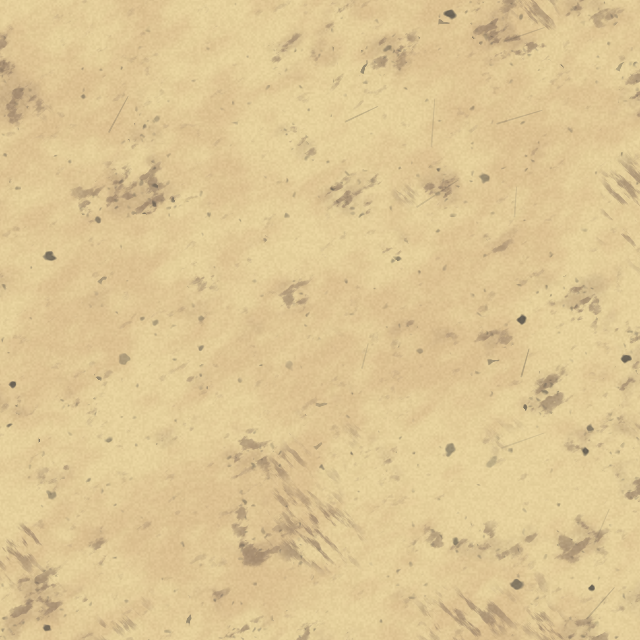
Give the GLSL for this texture, as a WebGL 1 fragment shader.

```glsl
precision highp float;
// Weathered parchment-like plaster: a slanted two-tone mottle with fine grain,
// small clusters of crumbly stains, rare scuffs, scattered spots and scratches.
// Noise layers build the ground; jittered grid cells place the marks.
uniform vec2 u_resolution;

#define GRAIN_ANGLE 0.55
#define SCUFF_ANGLE -0.80
#define MOTTLE_SCALE 7.0
#define STAIN_SCALE 78.0
#define STAIN_STRENGTH 0.60
#define HALO_STRENGTH 0.20
#define GRAIN_STRENGTH 0.045
#define LIGHT_SAND vec3(0.902, 0.818, 0.612)
#define WARM_SAND vec3(0.862, 0.752, 0.565)
#define STAIN_BROWN vec3(0.56, 0.47, 0.39)
#define SPOT_GREY vec3(0.31, 0.295, 0.275)

float hash(vec2 p) {
  vec3 q = fract(vec3(p.xyx) * 0.1031);
  q += dot(q, q.yzx + 33.33);
  return fract((q.x + q.y) * q.z);
}

vec2 hash2(vec2 p) {
  return vec2(hash(p + 17.3), hash(p + 71.9));
}

vec2 turn(vec2 p, float angle) {
  float c = cos(angle), s = sin(angle);
  return vec2(c * p.x + s * p.y, c * p.y - s * p.x);
}

float noise(vec2 p) {
  vec2 i = floor(p), f = fract(p);
  f = f * f * (3.0 - 2.0 * f);
  vec2 e = vec2(1.0, 0.0);
  return mix(mix(hash(i), hash(i + e), f.x),
             mix(hash(i + e.yx), hash(i + e.xx), f.x), f.y);
}

float fbm(vec2 p) {
  float sum = 0.0, amplitude = 0.533;
  for (int k = 0; k < 4; k++) {
    sum += amplitude * noise(p);
    p = turn(p, 0.35) * 2.03 + 19.7;
    amplitude *= 0.5;
  }
  return sum;
}

// Round to oval spots, at most one per cell; radius is a share of the cell.
float spots(vec2 p, float cells, float density, float radius) {
  vec2 q = p * cells, id = floor(q);
  float pick = hash(id + cells);
  vec2 d = fract(q) - mix(vec2(0.28), vec2(0.72), hash2(id + cells));
  d = turn(d, 6.28 * hash(id + 5.1));
  d.x *= mix(0.6, 1.0, hash(id + 8.7));
  float r = radius * mix(0.45, 1.0, hash(id + 3.3));
  float edge = 1.2 * cells / u_resolution.y;
  float shape = 1.0 - smoothstep(r - edge, r + edge, length(d));
  return shape * step(pick, density) * mix(0.3, 1.0, hash(id + 41.0));
}

// Tapered strokes near the grain direction, at most one per cell.
float scratches(vec2 p, float cells, float density, float reach, float width) {
  vec2 q = p * cells, id = floor(q);
  vec2 d = fract(q) - mix(vec2(0.4), vec2(0.6), hash2(id + cells));
  d = turn(d, GRAIN_ANGLE + 1.6 * (hash(id + 2.2) - 0.4));
  float len = reach * mix(0.4, 1.0, hash(id + 6.4));
  float along = clamp(d.x / len * 0.5 + 0.5, 0.0, 1.0);
  float edge = cells / u_resolution.y;
  float w = width * cells * (1.0 - along);
  float side = 1.0 - smoothstep(w, w + edge, abs(d.y));
  float ends = 1.0 - smoothstep(len - edge, len + edge, abs(d.x));
  return side * ends * step(hash(id + cells), density) * mix(0.4, 1.0, hash(id + 9.9));
}

void main() {
  vec2 p = gl_FragCoord.xy / u_resolution + 3.0;
  vec2 grain = turn(p, GRAIN_ANGLE) * vec2(0.6, 1.0);

  // Ground: broad mottle broken up by finer slanted streaks
  float broad = fbm(grain * MOTTLE_SCALE);
  float fine = fbm(grain * 38.0);
  float tone = smoothstep(0.34, 0.70, broad * 0.55 + fine * 0.45);
  vec3 color = mix(LIGHT_SAND, WARM_SAND, tone);

  // Crumbly stains: small smudged clusters holding crisp dark crumbs
  float cluster = smoothstep(0.53, 0.76, fbm(p * 13.0 + 31.0));
  float crumb = fbm(grain * STAIN_SCALE + 9.0);
  float limit = mix(0.69, 0.46, cluster);
  float stain = smoothstep(limit, limit + 0.18, crumb) * mix(0.35, 1.0, cluster);
  float halo = cluster * smoothstep(0.35, 0.65, fine);

  // Rare scuffs brushed across the grain
  vec2 brush = turn(p, SCUFF_ANGLE) * vec2(34.0, 120.0);
  float patchMask = smoothstep(0.65, 0.80, fbm(p * 6.0 + 67.0));
  float scuff = patchMask * smoothstep(0.50, 0.72, fbm(brush));
  color = mix(color, STAIN_BROWN, HALO_STRENGTH * halo);
  color = mix(color, STAIN_BROWN, STAIN_STRENGTH * max(stain, scuff));

  // Spots with slightly ragged edges, then thin strokes
  vec2 ragged = p + 0.005 * (vec2(noise(p * 150.0), noise(p * 150.0 + 50.0)) - 0.5);
  float dark = 0.85 * spots(ragged, 19.0, 0.055, 0.14);
  dark = max(dark, 0.65 * spots(ragged, 43.0, 0.015 + 0.14 * cluster, 0.18));
  dark = max(dark, 0.40 * spots(ragged, 97.0, 0.025 + 0.25 * cluster, 0.24));
  dark = max(dark, 0.28 * scratches(p, 8.0, 0.16, 0.34, 0.0006));
  dark = max(dark, 0.60 * scratches(ragged, 15.0, 0.03, 0.20, 0.0030));
  color = mix(color, SPOT_GREY, dark);

  // Fine surface grain
  color += GRAIN_STRENGTH * (noise(p * 330.0) - 0.5);
  gl_FragColor = vec4(color, 1.0);
}
```
